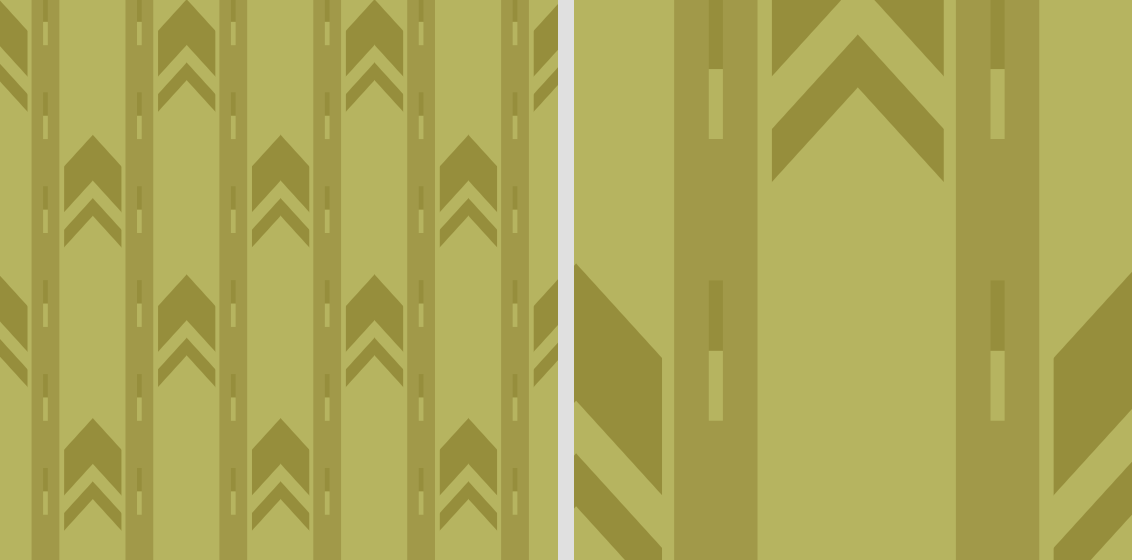
Left: the whole. Right: its middle third, enlarged.
Write a Shadertoy shader that draws this pattern.

```glsl
// Antialiased coverage of the interval lo..hi
float band(float x, float lo, float hi, float soft) {
    return clamp(min(x - lo, hi - x) / soft + 0.5, 0.0, 1.0);
}

// Pointed body with a chevron trailing below; apex at zero, y downward
float arrow(vec2 p, float soft) {
    float drop = p.y - 1.1 * abs(p.x);
    float slopeSoft = soft * length(vec2(1.0, 1.1));
    float body = band(drop, 0.0, 0.487, slopeSoft);
    float chevron = band(drop, 0.674, 0.862, slopeSoft);
    return max(body, chevron) * band(p.x, -0.305, 0.305, soft);
}

void mainImage(out vec4 fragColor, in vec2 fragCoord) {
    // One unit is the distance between neighbouring roads; y runs down
    float soft = 5.963 / iResolution.y;
    vec2 p = vec2(fragCoord.x, iResolution.y - fragCoord.y) * soft;

    vec3 ground = vec3(0.714, 0.706, 0.376);
    vec3 road = vec3(0.631, 0.600, 0.286);
    vec3 dark = vec3(0.588, 0.557, 0.235);
    vec3 color = ground;

    // Roads with two-tone centre dashes
    vec2 cell = fract(p - vec2(0.484, 0.233) + 0.5) - 0.5;
    color = mix(color, road, band(cell.x, -0.148, 0.148, soft));
    float centre = band(cell.x, -0.025, 0.025, soft);
    color = mix(color, dark, centre * band(cell.y, -0.25, 0.0, soft));
    color = mix(color, ground, centre * band(cell.y, 0.0, 0.248, soft));

    // Arrow rows alternate lanes, with gaps widening slightly downward
    for (int i = 0; i < 4; i++) {
        float row = float(i);
        float apex = -0.008 + 1.444 * row + 0.0214 * row * (row - 1.0);
        float x = mod(p.x + 0.012 - row + 1.0, 2.0) - 1.0;
        color = mix(color, dark, arrow(vec2(x, p.y - apex), soft));
    }

    fragColor = vec4(color, 1.0);
}
```
